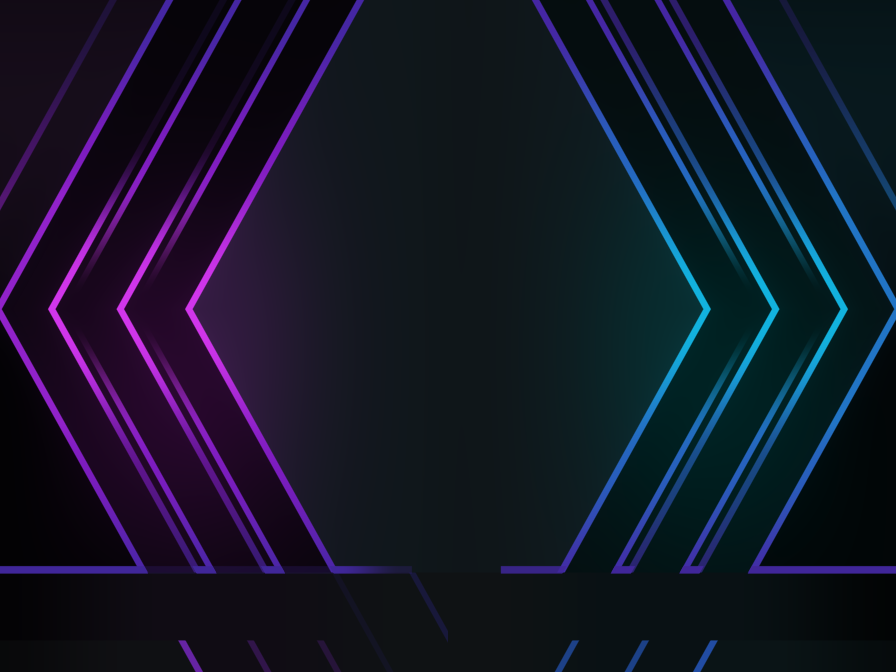
Write a Shadertoy shader that draws this background.

```glsl
// Neon chevrons facing each other across a dark stage: violet left, cyan right.
// The canvas is folded about its centre, so one skewed coordinate gives every
// arm as a constant; glows, panels and a floor rail are layered around them.

// Coverage of a stroke with the given half width
float stroke(float dist, float halfWidth) {
    float aa = 0.8 / iResolution.y;
    return 1.0 - smoothstep(halfWidth - aa, halfWidth + aa, abs(dist));
}

// Antialiased step: 1 where v is positive
float inside(float v) {
    float aa = 0.8 / iResolution.y;
    return smoothstep(-aa, aa, v);
}

float bell(float v, float width) {
    return exp(-v * v / (width * width));
}

// Neon hue, hot at the chevron tip and indigo at the far ends
vec3 neonColor(float rise, float right) {
    vec3 tip = mix(vec3(0.82, 0.21, 0.92), vec3(0.07, 0.70, 0.87), right);
    vec3 arm = mix(vec3(0.49, 0.11, 0.75), vec3(0.15, 0.38, 0.74), right);
    vec3 end = vec3(0.27, 0.15, 0.64);
    vec3 c = mix(tip, arm, smoothstep(0.02, 0.24, rise));
    return mix(c, end, smoothstep(0.22, 0.43, rise));
}

// Unlit stage, side panels and coloured haze
vec3 stage(float u, float y, float k, float right) {
    vec3 haze = mix(vec3(0.15, 0.015, 0.16), vec3(-0.035, 0.095, 0.090), right);
    vec3 center = mix(vec3(0.060, 0.090, 0.105), vec3(0.058, 0.078, 0.088),
                      smoothstep(0.5, 0.7, u) * right);
    center += haze * 0.9 * bell(u - 0.31, 0.16) * bell(y - 0.48, 0.34);

    vec3 side = mix(vec3(0.022, 0.016, 0.032), vec3(0.020, 0.050, 0.056), right);
    side += haze * 0.85 * bell(u - 0.27, 0.22) * bell(y - 0.42, 0.28);
    vec3 col = mix(side, center, inside(k - 0.281));

    // Outermost panels: hazy above the tip, almost black below
    vec3 upper = mix(vec3(0.085, 0.050, 0.100), vec3(0.030, 0.095, 0.112), right);
    upper *= 0.45 + 0.55 * bell(y - 0.84, 0.25);
    vec3 lower = mix(vec3(0.010, 0.008, 0.016), vec3(0.006, 0.022, 0.026), right);
    lower += haze * 0.45 * smoothstep(0.0, 0.22, u) * bell(y - 0.38, 0.2);
    vec3 outer = mix(lower, upper, smoothstep(0.47, 0.62, y));
    return mix(col, outer, inside(-0.003 - k));
}

void mainImage(out vec4 fragColor, in vec2 fragCoord) {
    vec2 p = fragCoord / iResolution.y;
    float aspect = iResolution.x / iResolution.y;
    float right = step(0.5 * aspect, p.x);
    float u = min(p.x, aspect - p.x);
    float y = p.y;
    float rise = abs(y - 0.540);
    float k = u - 0.555 * rise;      // constant along each chevron
    float above = inside(y - 0.148);
    float upperHalf = step(0.540, y);

    // The two tints blend softly through the middle
    float blend = smoothstep(0.42, 0.58, p.x / aspect);
    vec3 col = stage(u, y, k, blend);

    // Floor band and the grey corners beneath it
    vec3 band = mix(vec3(0.062, 0.048, 0.078), vec3(0.034, 0.068, 0.078), blend);
    band = mix(band, vec3(0.058, 0.070, 0.078), smoothstep(0.4, 0.6, u));
    band *= mix(0.25, 1.0, smoothstep(0.0, 0.25, u));
    vec3 corner = mix(vec3(0.060, 0.062, 0.074), vec3(0.040, 0.080, 0.088), blend);
    corner *= 0.55 + 0.45 * smoothstep(0.0, 0.2, u);
    band = mix(band, corner, inside(0.047 - y) * inside(-0.003 - k));
    col = mix(band, col, above);

    // Chevron arms: three hot tips, two inner echoes, two outer lines
    float light = 0.0;
    float halo = 0.0;
    for (int i = 0; i < 5; i++) {
        float n = float(i);
        float apex = i < 3 ? 0.281 - 0.102 * n : -0.003 - 0.084 * (n - 3.0);
        float power = 1.0;
        if (i == 1 || i == 2) {
            float faded = mix(mix(0.65, 0.12, upperHalf), 0.62, right);
            power = mix(1.0, faded, smoothstep(0.08, 0.26, rise));
            float echo = smoothstep(0.02, 0.20, rise);
            light = max(light, echo * stroke((k - apex - 0.022) * 0.874, 0.0045));
        }
        if (i == 4) power = 0.5 * upperHalf * (1.0 - 0.5 * smoothstep(0.15, 0.46, rise));
        float dist = (k - apex) * 0.874;
        light = max(light, power * stroke(dist, 0.0049));
        halo += power * exp(-abs(dist) * 55.0);
    }
    float hueRise = k < 0.02 ? max(rise, 0.17) : rise;
    vec3 neon = neonColor(hueRise, right);
    col += neon * halo * 0.045 * above * bell(rise, 0.3);
    col = mix(col, neon, light * above);

    // Floor rail, broken where the channels run through
    float rail = inside(0.002 - k);
    rail = max(rail, inside(k - 0.074) * inside(0.104 - k));
    rail = max(rail, inside(k - 0.176) * inside(0.206 - k));
    float railEnd = mix(0.613, 0.588, right);
    float tail = inside(k - 0.278) * inside(railEnd - u);
    tail *= mix(1.0 - 0.75 * smoothstep(0.50, 0.60, u), 0.85, right);
    rail = max(max(rail, tail), 0.22 * inside(k) * inside(0.281 - k) * (1.0 - right));
    col = mix(col, vec3(0.25, 0.15, 0.60), rail * stroke(y - 0.152, 0.0056));

    // Strokes resuming below the band, fading towards the centre
    float under = stroke((k + 0.003) * 0.874, 0.0048);
    for (int j = 0; j < 2; j++) {
        float dim = mix(0.38 - 0.12 * float(j), 0.8, right);
        under = max(under, dim * stroke((k - 0.099 - 0.104 * float(j)) * 0.874, 0.0045));
    }
    vec3 underColor = mix(vec3(0.40, 0.14, 0.64), vec3(0.13, 0.30, 0.64), right);
    col = mix(col, underColor, under * inside(0.047 - y));
    float trail = 0.30 * stroke((k - 0.396) * 0.874, 0.0042);
    trail = max(trail, 0.12 * stroke((k - 0.281) * 0.874, 0.0042));
    col = mix(col, vec3(0.18, 0.15, 0.58), trail * (1.0 - right) * (1.0 - above));

    fragColor = vec4(clamp(col, 0.0, 1.0), 1.0);
}
```
